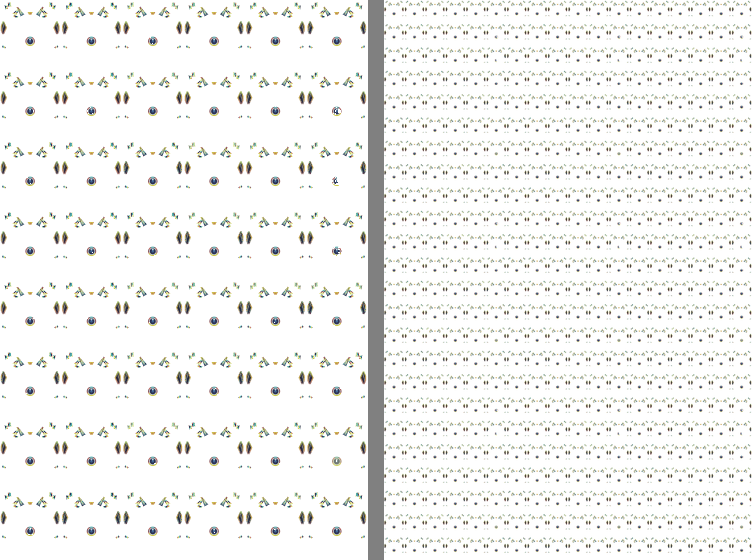
Left: one tile. Right: repeated 3 by 3.
Give the GLSL for this pattern, as a WebGL 2 fragment shader.

```glsl
#version 300 es
precision highp float;
// Jewel fragments on white: a 6 x 8 grid of mirrored motifs, each with an orb,
// faceted gems, spikes and small shards. Distance functions shape the parts;
// a sine hash varies their iridescent rims and wears some of them away.

uniform vec2 u_resolution;
out vec4 fragColor;

const vec3 NAVY = vec3(0.17, 0.19, 0.32);
const vec3 GREY = vec3(0.62, 0.65, 0.65);
const vec3 OLIVE = vec3(0.80, 0.78, 0.27);
const vec3 ROSE = vec3(0.75, 0.38, 0.35);
const vec3 LIME = vec3(0.85, 0.89, 0.64);
const vec3 TEAL = vec3(0.30, 0.66, 0.66);

float hash(vec2 p) {
    return fract(sin(dot(p, vec2(127.1, 311.7))) * 43758.5453);
}

// Cyclic run of rim colours
vec3 iridescence(float t) {
    t = fract(t) * 5.0;
    vec3 c = mix(ROSE, OLIVE, smoothstep(0.3, 0.7, t));
    c = mix(c, LIME, smoothstep(1.3, 1.7, t));
    c = mix(c, TEAL, smoothstep(2.3, 2.7, t));
    c = mix(c, NAVY, smoothstep(3.3, 3.7, t));
    return mix(c, ROSE, smoothstep(4.5, 5.0, t));
}

// Tapered bar from a to b with half widths ra and rb
float shard(vec2 p, vec2 a, vec2 b, float ra, float rb) {
    float len = length(b - a);
    vec2 dir = (b - a) / len;
    float along = dot(p - a, dir);
    float across = abs(dot(p - a, vec2(-dir.y, dir.x)));
    float halfWidth = mix(ra, rb, clamp(along / len, 0.0, 1.0));
    return max(across - halfWidth, abs(along - 0.5 * len) - 0.5 * len);
}

float cover(float d, float px) {
    return clamp(0.5 - d / px, 0.0, 1.0);
}

void main() {
    // Cell of 56 x 64 units, y down, folded about its middle
    vec2 uv = gl_FragCoord.xy / u_resolution;
    vec2 grid = vec2(uv.x, 1.0 - uv.y) * vec2(6.0, 8.0);
    vec2 cell = floor(grid);
    vec2 p = fract(grid) * vec2(56.0, 64.0);
    vec2 q = vec2(abs(p.x - 27.5), p.y);
    float px = max(336.0 / u_resolution.x, 512.0 / u_resolution.y);

    // Fine grain shared by all cells, plus a tint for each cell
    float grain = hash(floor(q + 0.5));
    float tint = hash(cell + 3.0);
    float fleck = hash(floor(p) + cell * 61.0);
    float shift = 0.3 * grain + 0.14 * tint;
    vec3 color = vec3(1.0);

    // Corner pieces: two upright striped bars, paler in some cells
    float corner = min(shard(q, vec2(19.0, 2.5), vec2(18.6, 6.0), 1.4, 1.3),
                       shard(q, vec2(21.9, 5.0), vec2(21.5, 8.3), 1.3, 1.1));
    float pale = 0.6 * step(2.0, cell.x) * hash(cell + 17.0);
    vec3 stripes = iridescence(q.x * 0.29 + shift);
    color = mix(color, mix(stripes, LIME, pale), cover(corner, px));

    // Spikes: dark and green sides around a grey core
    float spike = shard(q, vec2(11.7, 6.6), vec2(7.0, 14.0), 0.6, 1.8);
    vec3 side = mix(NAVY, iridescence(q.y * 0.11 + shift), 0.35 + 0.5 * grain);
    vec3 spikeColor = mix(side, mix(GREY, LIME, grain), cover(spike + 0.9, px));
    color = mix(color, spikeColor, cover(spike, px));

    // Side shards with bright cores, and a sliver beneath
    float petal = shard(q, vec2(11.2, 9.3), vec2(14.4, 13.3), 0.9, 1.7);
    vec3 petalColor = mix(iridescence(q.y * 0.24 + shift), vec3(0.95, 0.96, 0.86),
                          0.8 * cover(petal + 0.9, px));
    color = mix(color, petalColor, cover(petal, px));
    float sliver = shard(q, vec2(15.2, 14.6), vec2(11.0, 15.7), 0.7, 0.8);
    color = mix(color, iridescence(q.x * 0.2 + shift), cover(sliver, px));

    // Centre bead and lower chips
    float bead = max(abs(q.y - 12.2) - 1.2, q.x + 0.5 * (q.y - 12.0) - 1.8);
    color = mix(color, mix(OLIVE, ROSE, 0.7 * grain), cover(bead, px));
    float chip = shard(q, vec2(22.5, 43.8), vec2(25.4, 42.2), 0.7, 0.9);
    color = mix(color, iridescence(q.x * 0.3 + shift), 0.85 * cover(chip, px));

    // Gems: rim lit from yellow to rose, pale facet line, navy heart
    vec2 g = q - vec2(24.0, 25.4);
    float gem = max(abs(g.x) - 2.8, abs(g.y) - 5.8);
    gem = max(gem, -0.9 * g.x + 0.42 * abs(g.y) - 2.6);
    gem = max(gem, 0.92 * g.x + 0.39 * abs(g.y - 0.5) - 3.4);
    vec3 rim = mix(OLIVE, ROSE, smoothstep(-3.0, 4.0, g.y + 3.0 * grain - 1.5));
    rim = mix(rim, iridescence(shift + g.y * 0.1), 0.25 + 0.4 * tint);
    vec3 heart = mix(NAVY * 0.75, mix(ROSE, TEAL, tint), 0.2 * grain);
    float facet = abs(g.x - 0.28 * g.y - 0.9) - 0.4;
    heart = mix(heart, mix(GREY, LIME, grain), 0.7 * cover(facet, px));
    color = mix(color, mix(rim, heart, cover(gem + 1.0, px)), cover(gem, px));

    // Orb: ringed eye shape with a teal cap and yellow foot
    vec2 o = q - vec2(0.0, 37.8);
    float r = length(o);
    vec3 ring = mix(ROSE, OLIVE, smoothstep(0.5, 2.8, o.y + grain - 0.5));
    ring = mix(ring, NAVY, 0.5 * grain * step(o.y, 1.5));
    ring = mix(ring, TEAL, cover(max(abs(o.x) - 1.6, o.y + 2.0), px));
    vec3 iris = mix(vec3(0.25, 0.40, 0.58), NAVY, smoothstep(0.6, 1.6, r));
    iris = mix(iris, vec3(0.72, 0.86, 0.88), cover(length(o + vec2(0.0, 1.7)) - 0.8, px));
    vec3 orb = mix(ring, vec3(0.80, 0.84, 0.83), cover(r - 3.4, px));
    orb = mix(orb, iris, cover(r - 2.7, px));

    // Last column's orbs are worn, most of all in the third row
    float last = step(5.0, cell.x);
    float loss = last * exp(-1.1 * pow(cell.y - 2.0, 2.0));
    float kept = 1.0 - step(fleck, loss * (0.6 + 0.09 * (p.x - 27.5)));
    orb = mix(orb, LIME, 0.4 * last * step(abs(cell.y - 6.0), 0.5));
    color = mix(color, orb, kept * cover(r - 4.3, px));

    fragColor = vec4(color, 1.0);
}
```
